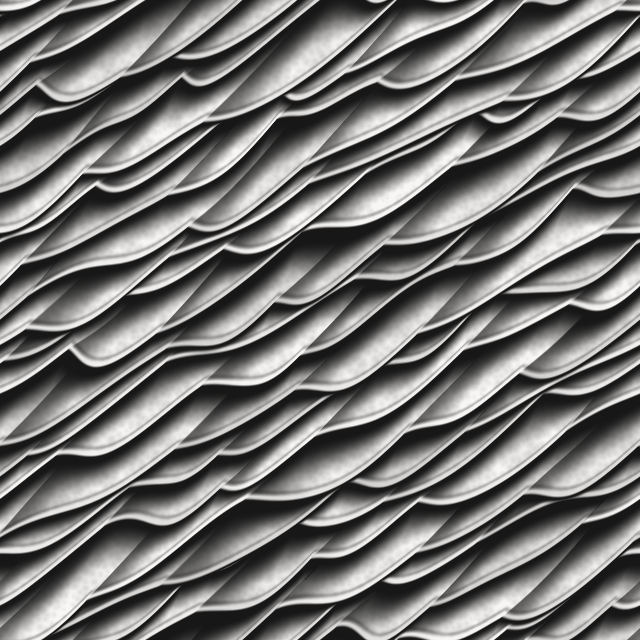
This texture is drawn by a WebGL 2 fragment shader. Its source:

```glsl
#version 300 es
precision highp float;
// Overlapping metallic scales in slanted rows, each row lying on the one below.
// Every row has a wavy, scalloped lower edge; the distances to its own edge and to
// the edge covering it give the bright rim, the lit body and the deep shadow.
uniform vec2 u_resolution;
out vec4 fragColor;

const float TAU = 6.2831853;
const float ROWS = 10.0;      // rows per period across the slant
const float LEAN = 0.36;      // slant of the scallops against the rows
const float TIP_LEAN = 0.26;  // extra slant of the scale tips

float hash(vec2 p) {
    vec3 q = fract(vec3(p.xyx) * vec3(0.1031, 0.1030, 0.0973));
    q += dot(q, q.yzx + 33.33);
    return fract((q.x + q.y) * q.z);
}

// Soft bump of height 1 around a centre
float bump(float x, float centre, float width) {
    float d = (x - centre) / width;
    return exp(-d * d);
}

// Wrapping cellular noise: distance to the nearest scattered point
float cells(vec2 p, float period) {
    vec2 cell = floor(p), local = fract(p);
    float nearest = 2.0;
    for (int j = -1; j <= 1; j++)
    for (int i = -1; i <= 1; i++) {
        vec2 o = vec2(i, j);
        vec2 id = mod(cell + o, period);
        vec2 point = o + vec2(hash(id), hash(id + 71.0));
        nearest = min(nearest, distance(point, local));
    }
    return nearest;
}

// Lower edge of one row at position u: x = height, y = place in scale, z = scale tone
vec3 rowEdge(float row, float u) {
    float id = mod(row, ROWS);
    float count = 8.0 + floor(4.0 * hash(vec2(id, 3.0)));
    float drift = 3.0 + floor(3.0 * hash(vec2(id, 5.0)));
    float start = hash(vec2(id, 7.0));
    float turn = TAU * hash(vec2(id, 11.0));

    float phase = count * u + start + 0.14 * sin(TAU * drift * u + turn);
    float place = fract(phase);
    float scallop = 1.0 - sin(0.5 * TAU * pow(place, 1.12));
    float depth = 0.46 + 0.2 * sin(TAU * (drift + 1.0) * u + 2.0 * turn);
    float wander = 0.22 * sin(TAU * 3.0 * u + 3.0 * turn)
                 + 0.24 * sin(TAU * (drift + 2.0) * u + 5.0 * turn);
    float base = 0.9 * (hash(vec2(id, 13.0)) - 0.5);
    float tone = hash(vec2(mod(floor(phase), count), id + 17.0));
    return vec3(base + wander + depth * scallop, place, tone);
}

// Brightness from distance above the own edge and below the covering edge
float shadeScale(float above, float below, float place, float tone, float mottle) {
    float gap = above + below;
    float openness = below / max(gap, 0.001) * (0.66 + 0.34 * min(gap, 1.2));
    float lit = smoothstep(0.1, 0.78, openness + 0.16 * (tone - 0.5));

    // Each scale starts in the shadow of its neighbour and ends in a light tip
    float tip = smoothstep(0.0, 0.4, place) * (1.0 - smoothstep(0.975, 1.0, place));
    lit *= mix(0.36, 1.0, tip) * (0.86 + 0.12 * tone);
    lit *= 1.0 + mottle;

    // Groove, bright rim and dark outline along the lower edge
    lit *= 1.0 - 0.3 * bump(above, 0.23, 0.06);
    float rim = bump(above, 0.105, 0.065) * smoothstep(0.02, 0.18, below);
    lit = mix(lit, 0.84 + 0.18 * tone, 0.92 * rim);
    lit *= smoothstep(0.0, 0.07, above) * smoothstep(0.0, 0.05, below);
    return mix(0.09, 0.97, clamp(lit, 0.0, 1.0));
}

void main() {
    vec2 p = gl_FragCoord.xy / u_resolution;

    // Slanted integer basis of the unit tile: u along the rows, q counts them
    float u = p.x - p.y;
    float q = (2.0 * p.y - p.x) * ROWS;

    // Highest row reaching this spot, and the nearest edge that covers it
    float above = 1.0, below = 4.0, owner = 0.0;
    for (int i = -2; i <= 3; i++) {
        float row = floor(q) + float(i);
        float rise = q - row;
        float d = rise - rowEdge(row, u + LEAN * rise / ROWS).x;
        if (d > 0.0) {
            above = d;
            below = 4.0;
            owner = row;
        } else {
            below = min(below, -d);
        }
    }
    float tipShift = LEAN * (q - owner) - TIP_LEAN * above;
    vec2 scale = rowEdge(owner, u + tipShift / ROWS).yz;

    // Faint speckle and broad smudges on the metal
    float mottle = 0.12 * (cells(p * 90.0, 90.0) - 0.45)
                 + 0.14 * (cells(p * 28.0, 28.0) - 0.45);
    float shade = shadeScale(above, below, scale.x, scale.y, mottle);
    fragColor = vec4(shade * vec3(1.0, 0.993, 0.985), 1.0);
}
```
